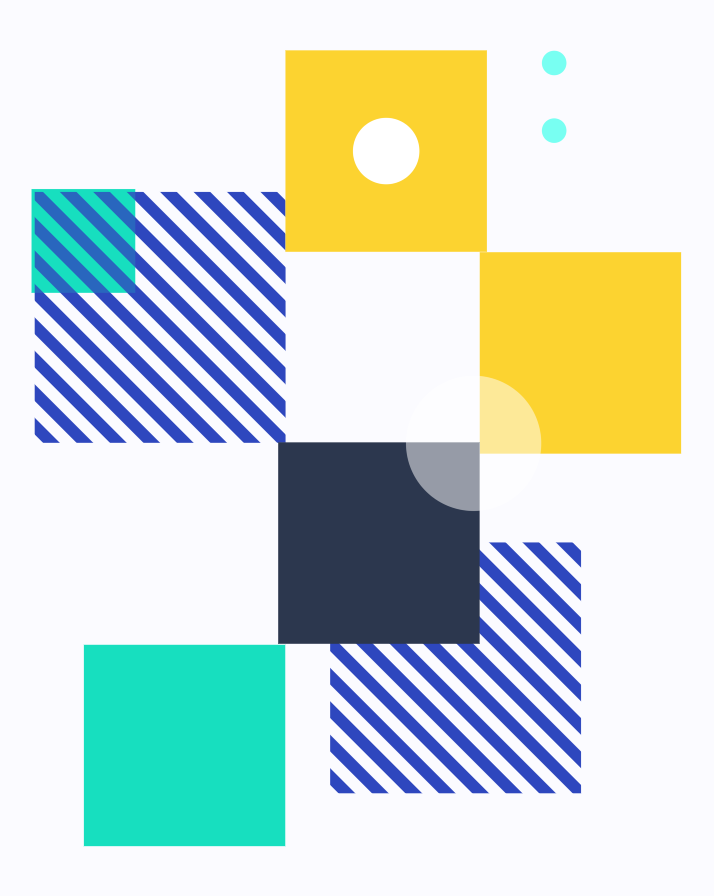
Give the GLSL for this background, as a Shadertoy shader.

```glsl
#define PAPER vec3(0.984, 0.984, 1.0)
#define YELLOW vec3(0.988, 0.827, 0.19)
#define TEAL vec3(0.09, 0.875, 0.75)
#define NAVY vec3(0.173, 0.216, 0.306)
#define BLUE vec3(0.18, 0.28, 0.745)
#define AQUA vec3(0.47, 1.0, 0.95)
#define TILE 0.1124
#define PANEL 0.14
#define STRIPE_PERIOD 0.03733
#define STRIPE_FILL 0.5
#define VEIL 0.5
#define EDGE_PIXELS 0.65

// Coverage of a signed distance, with a smooth edge
float cover(float d) {
    float w = EDGE_PIXELS / iResolution.y;
    return 1.0 - smoothstep(-w, w, d);
}

float square(vec2 p, float halfSize) {
    vec2 d = abs(p) - halfSize;
    return cover(max(d.x, d.y));
}

float disc(vec2 p, float radius) {
    return cover(length(p) - radius);
}

// Square panel of falling diagonal bands, one through its centre
float stripedPanel(vec2 p) {
    float cell = abs(fract((p.x + p.y) / STRIPE_PERIOD + 0.5) - 0.5);
    float band = (cell - 0.5 * STRIPE_FILL) * STRIPE_PERIOD * 0.7071;
    return square(p, PANEL) * cover(band);
}

void mainImage(out vec4 fragColor, in vec2 fragCoord) {
    // Canvas height is one unit
    vec2 p = fragCoord / iResolution.y;
    vec3 color = PAPER;

    // Small teal square, tinting the bands above it
    float accent = square(p - vec2(0.0931, 0.7311), 0.0579);
    color = mix(color, TEAL, accent);
    vec3 ink = mix(BLUE, TEAL, 0.2 * accent);
    color = mix(color, ink, stripedPanel(p - vec2(0.1787, 0.6458)));
    color = mix(color, BLUE, stripedPanel(p - vec2(0.5085, 0.2546)));

    // Solid tiles
    vec2 topTile = vec2(0.431, 0.8314);
    color = mix(color, YELLOW, square(p - topTile, TILE));
    color = mix(color, YELLOW, square(p - vec2(0.6478, 0.6061), TILE));
    color = mix(color, NAVY, square(p - vec2(0.4229, 0.3939), TILE));
    color = mix(color, TEAL, square(p - vec2(0.206, 0.168), TILE));

    // White hole and translucent disc
    color = mix(color, vec3(1.0), disc(p - topTile, 0.0371));
    color = mix(color, vec3(1.0), VEIL * disc(p - vec2(0.5286, 0.5052), 0.0755));

    // Pair of aqua dots
    for (int i = 0; i < 2; i++) {
        vec2 center = vec2(0.6185, 0.9297 - 0.0755 * float(i));
        color = mix(color, AQUA, disc(p - center, 0.0137));
    }

    fragColor = vec4(color, 1.0);
}
```
